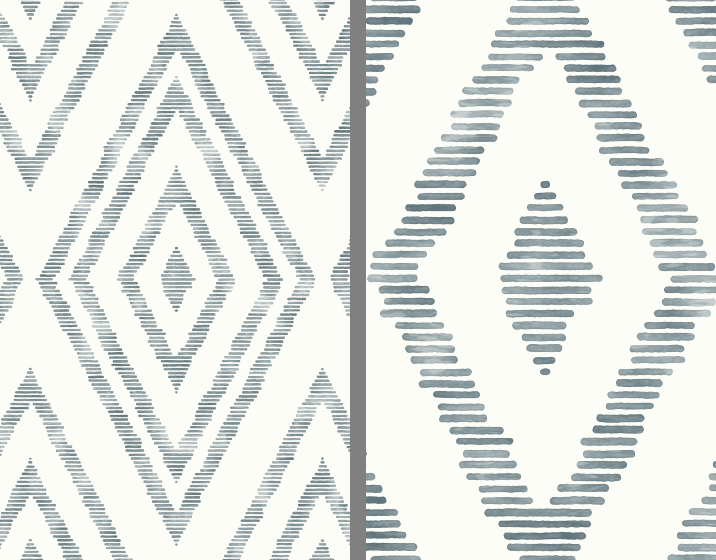
Left: the whole. Right: its middle third, enlarged.
A Shadertoy shader for this pattern:

```glsl
float hash(vec2 p) {
    p = fract(p * vec2(0.1031, 0.1137));
    p += dot(p, p.yx + 33.33);
    return fract((p.x + p.y) * p.x * 17.3);
}

vec2 gradient(vec2 cell) {
    float angle = 6.2832 * hash(cell + 71.0);
    return vec2(cos(angle), sin(angle));
}

float gradientNoise(vec2 p) {
    vec2 i = floor(p), f = p - i;
    vec2 u = f * f * f * (f * (f * 6.0 - 15.0) + 10.0);
    float a = dot(gradient(i), f);
    float b = dot(gradient(i + vec2(1, 0)), f - vec2(1, 0));
    float c = dot(gradient(i + vec2(0, 1)), f - vec2(0, 1));
    float d = dot(gradient(i + 1.0), f - 1.0);
    return mix(mix(a, b, u.x), mix(c, d, u.x), u.y);
}

// Signed distance to one horizontal brush stroke of a diamond ring.
// The stroke's random seed is returned through the last argument.
float ringStroke(vec2 p, vec2 center, float tip, out vec2 seed) {
    float row = round(p.y);
    float height = abs(row - center.y);
    float outer = (tip - height) / 1.91;
    float inner = (tip - 8.5 - height) / 1.91;
    float x = p.x - center.x;
    bool split = inner > 0.4;
    float side = split && x < 0.0 ? -1.0 : 1.0;
    seed = vec2(row + 200.0, center.x + tip * 3.7 + side * 19.0 + 300.0);
    if (outer < -0.1) return 1e3;

    // Hand-drawn drift of the stroke ends
    float middle = split ? 0.5 * (inner + outer) * side : 0.0;
    float halfLength = split ? 0.5 * (outer - inner) : outer;
    float looseness = smoothstep(0.3, 3.0, outer);
    middle += looseness * (0.6 * (hash(seed) - 0.5) + 0.9 * gradientNoise(seed * vec2(0.23, 1.37)));
    halfLength += looseness * 0.5 * (hash(seed + 5.0) - 0.5);

    float lift = 0.12 * (hash(seed + 9.0) - 0.5) + 0.07 * gradientNoise(vec2(p.x * 0.5, row * 3.3));
    float radius = 0.31 + 0.06 * (hash(seed + 13.0) - 0.5);
    vec2 q = vec2(max(abs(x - middle) - max(halfLength - radius, 0.0), 0.0), p.y - row - lift);
    return length(q) - radius;
}

void mainImage(out vec4 fragColor, in vec2 fragCoord) {
    // One unit is the spacing of the brush strokes
    vec2 p = (fragCoord / iResolution.y - vec2(0.315, 0.501)) * 143.8;
    float pixel = 143.8 / iResolution.y;

    // Half-drop lattice: four rings on one set, three on the other
    float tips[4] = float[](68.4, 52.6, 29.0, 8.8);
    float dist = 1e3;
    vec2 strokeSeed = vec2(0);
    for (int n = 0; n < 8; n++) {
        if (n == 4) continue;
        vec2 period = vec2(75, 150);
        vec2 shift = n < 4 ? vec2(0) : 0.5 * period;
        vec2 center = round((p - shift) / period) * period + shift;
        vec2 seed;
        float d = ringStroke(p, center, tips[n % 4], seed);
        if (d < dist) {
            dist = d;
            strokeSeed = seed;
        }
    }

    // Uneven watercolour: broad washes, single strokes and dry streaks
    float wash = gradientNoise(p * 0.11) + 0.6 * gradientNoise(p * vec2(0.3, 0.22) + 40.0);
    float streak = gradientNoise(p * vec2(0.6, 3.0) + 90.0);
    float grain = gradientNoise(p * 2.7 + 17.0);
    float tone = 0.5 + 0.6 * wash + 0.5 * (hash(strokeSeed + 21.0) - 0.5) + 0.35 * streak + 0.2 * grain;
    tone += 0.2 * smoothstep(-0.2, 0.0, dist) - 0.1;
    vec3 ink = mix(vec3(0.66, 0.71, 0.72), vec3(0.38, 0.46, 0.485), clamp(tone, 0.0, 1.0));

    // Frayed edges and worn coverage
    dist += 0.06 * grain;
    float cover = smoothstep(0.6 * pixel, -0.6 * pixel, dist);
    cover *= 1.0 - 0.35 * smoothstep(0.15, 0.6, streak - wash);

    vec3 paper = vec3(0.992, 0.992, 0.972);
    fragColor = vec4(mix(paper, ink, cover), 1.0);
}
```
